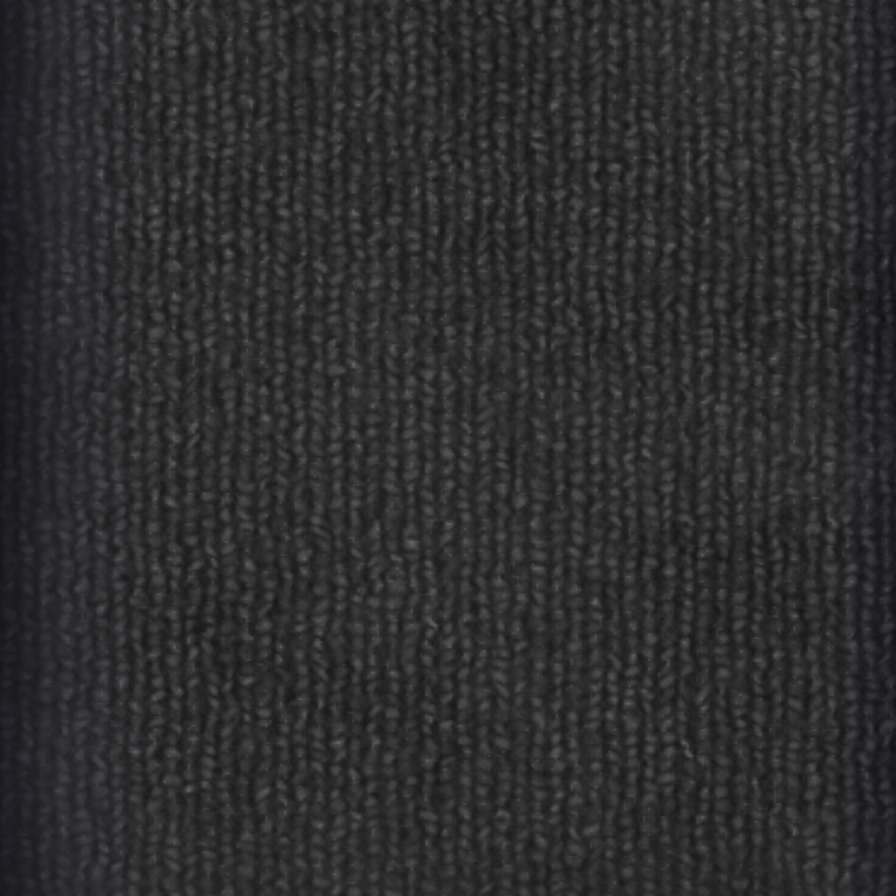
A three.js fragment shader for this texture:

```glsl
// Dark charcoal ribbed knit: narrow vertical wales of small fuzzy stitches, shaded at the sides.
#define WALES 49.0
#define COURSES 64.0
#define SLANT 0.35
#define WANDER 0.30
#define BASE_TONE 0.148
#define WALE_LIFT 0.034
#define STITCH_LIFT 0.095
#define FIBRE_LIFT 0.105
#define FLECK_LIFT 0.075
#define PATCH_LIFT 0.040

varying vec2 vUv;

float hash(vec2 p) {
  vec3 q = fract(vec3(p.xyx) * 0.1031);
  q += dot(q, q.yzx + 33.33);
  return fract((q.x + q.y) * q.z);
}

float noise(vec2 p) {
  vec2 cell = floor(p);
  vec2 f = fract(p);
  f = f * f * (3.0 - 2.0 * f);
  float low = mix(hash(cell), hash(cell + vec2(1.0, 0.0)), f.x);
  float high = mix(hash(cell + vec2(0.0, 1.0)), hash(cell + vec2(1.0, 1.0)), f.x);
  return mix(low, high, f.y);
}

float fbm(vec2 p) {
  float sum = 0.0;
  float weight = 0.5;
  for (int i = 0; i < 3; i++) {
    sum += weight * noise(p);
    p = p * 2.03 + 17.0;
    weight *= 0.5;
  }
  return sum / 0.875;
}

// x: rounded wale, y: raised stitch with its own height
vec2 knit(vec2 uv) {
  vec2 grid = uv * vec2(WALES, COURSES);
  grid.x += WANDER * (noise(uv * vec2(9.0, 14.0)) - 0.5);
  grid.x += 0.45 * (noise(uv * vec2(60.0, 70.0) + 40.0) - 0.5);
  grid.y += 0.90 * (noise(uv * vec2(40.0, 28.0) + 80.0) - 0.5);

  float wale = floor(grid.x);
  float across = fract(grid.x) - 0.5;
  float lean = SLANT * (mod(wale, 2.0) * 2.0 - 1.0);
  float along = grid.y + 0.5 * mod(wale, 2.0) + 0.5 * hash(vec2(wale, 3.0)) + lean * across;

  vec2 local = vec2(across * 1.1, (fract(along) - 0.5) * 0.95);
  float bead = 1.0 - smoothstep(0.06, 0.55, length(local));
  float height = noise(vec2(wale + 11.0, along - 0.5));
  float ridge = 0.5 + 0.5 * cos(6.28319 * across);
  return vec2(ridge, bead * (0.35 + 0.95 * height));
}

void main() {
  vec2 uv = vUv;

  // Side shading and the softer focus along the left
  float leftShade = 1.0 - smoothstep(-0.02, 0.085, uv.x);
  float rightShade = smoothstep(0.91, 1.03, uv.x);
  float side = max(leftShade, rightShade * 0.75);
  float focus = mix(0.50, 1.0, smoothstep(0.0, 0.20, uv.x));
  focus *= mix(0.80, 1.0, smoothstep(0.0, 0.15, uv.y));

  // Knit relief
  vec2 relief = knit(uv);
  float detail = WALE_LIFT * (relief.x - 0.5) + STITCH_LIFT * (relief.y - 0.28);

  // Fuzzy yarn and scattered bright fibre ends
  float fibre = fbm(uv * vec2(150.0, 135.0));
  float fleck = smoothstep(0.72, 0.98, noise(uv * vec2(185.0, 205.0) + 120.0));
  detail += FIBRE_LIFT * (fibre - 0.5);
  detail += FLECK_LIFT * fleck * (0.25 + 0.75 * relief.x);

  // Broad uneven wear
  float patches = fbm(uv * vec2(5.0, 6.0) + 9.0) - 0.5;
  float tone = BASE_TONE + 0.036 + PATCH_LIFT * patches + detail * focus;
  tone *= 1.0 - 0.42 * side;

  vec3 neutralTint = vec3(1.01, 0.99, 1.01);
  vec3 shadeTint = vec3(0.98, 0.96, 1.14);
  float coolness = clamp(side + 0.25 * (1.0 - smoothstep(0.0, 0.3, uv.x)), 0.0, 1.0);
  vec3 color = max(tone, 0.075) * mix(neutralTint, shadeTint, coolness);
  gl_FragColor = vec4(color, 1.0);
}
```
